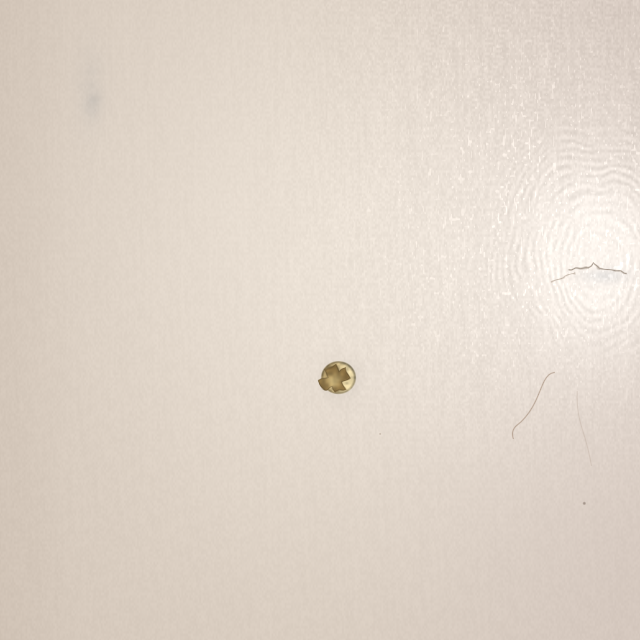
Reproduce this texture procedurally as a WebGL 1 fragment shader.

```glsl
precision highp float;
// A cream painted board under a lamp: soft light falls off from a hot spot on
// a knot, with vertical grain and rings in the paint. A brass cross-slot screw,
// a crack, fine hairs and specks are drawn with distance functions.
uniform vec2 u_resolution;

#define KNOT vec2(0.930, 0.590)
#define SCREW vec2(0.529, 0.410)
#define SCREW_RADIUS 0.0265
#define SHADE vec3(0.798, 0.743, 0.690)
#define LIGHT vec3(0.995, 0.965, 0.922)
#define GRAIN 0.026
#define RING_STRENGTH 0.038
#define RING_FREQUENCY 620.0
#define SPARKLE 0.095
#define HAIR_WIDTH 0.0006

float hash(vec2 p) {
  return fract(sin(dot(p, vec2(127.1, 311.7))) * 43758.5453);
}

float noise(vec2 p) {
  vec2 i = floor(p), f = fract(p);
  f = f * f * (3.0 - 2.0 * f);
  return mix(mix(hash(i), hash(i + vec2(1.0, 0.0)), f.x),
             mix(hash(i + vec2(0.0, 1.0)), hash(i + 1.0), f.x), f.y);
}

// Soft elliptical falloff
float blob(vec2 p, vec2 size) {
  p /= size;
  return exp(-dot(p, p));
}

float segment(vec2 p, vec2 a, vec2 b) {
  vec2 ab = b - a;
  return length(p - a - ab * clamp(dot(p - a, ab) / dot(ab, ab), 0.0, 1.0));
}

// Distance to a cubic curve, sampled as short segments
float curve(vec2 p, vec2 a, vec2 b, vec2 c, vec2 d) {
  float nearest = 1.0;
  vec2 last = a;
  for (int i = 1; i <= 14; i++) {
    float t = float(i) / 14.0, s = 1.0 - t;
    vec2 next = s * s * s * a + 3.0 * s * t * (s * b + t * c) + t * t * t * d;
    nearest = min(nearest, segment(p, last, next));
    last = next;
  }
  return nearest;
}

float box(vec2 p, vec2 halfSize) {
  vec2 q = abs(p) - halfSize;
  return length(max(q, 0.0)) + min(max(q.x, q.y), 0.0);
}

float fill(float d, float aa) {
  return 1.0 - smoothstep(-aa, aa, d);
}

vec3 board(vec2 p) {
  vec2 k = p - KNOT;
  float level = 0.13 + 0.46 * blob(p - vec2(0.52, 0.60), vec2(0.46, 0.56));
  level += 0.32 * blob(k, vec2(0.31, 0.27));
  level += 0.48 * blob(k - vec2(0.005, 0.010), vec2(0.100, 0.130));
  level -= 0.08 * smoothstep(0.14, 0.0, p.x);
  vec3 col = mix(SHADE, LIGHT, clamp(level, 0.0, 1.0));
  col += vec3(-0.002, -0.003, 0.010) * smoothstep(0.45, 1.0, p.x);

  // Vertical brush grain and fine tooth
  float streak = noise(p * vec2(143.0, 14.0) + noise(p * 9.0)) + noise(p * vec2(310.0, 60.0)) - 1.0;
  float tooth = noise(p * vec2(390.0, 250.0)) - 0.5;
  float relief = smoothstep(0.30, 0.80, p.x) * smoothstep(0.15, 0.55, p.y);
  col += GRAIN * (streak * (0.24 + 0.4 * relief) + tooth * (0.85 + 1.2 * relief));

  // Broken growth rings around the knot
  float wobble = noise(p * 14.0) * 0.024 + noise(p * 48.0) * 0.006;
  float r = length(k * vec2(1.0, 0.72)) + wobble;
  float broken = smoothstep(0.20, 0.80, noise(p * 60.0 + 3.0));
  float ring = sin(r * RING_FREQUENCY) * (0.10 + 0.90 * broken);
  float reach = smoothstep(0.035, 0.08, r) * smoothstep(0.25, 0.10, r);
  col += RING_STRENGTH * ring * reach * smoothstep(-0.20, -0.04, k.y);

  // Small glints on raised paint
  vec2 g = p * vec2(330.0, 170.0) + wobble * 60.0;
  float glint = smoothstep(0.70, 0.95, noise(g)) * (0.3 + 0.7 * noise(p * 40.0));
  col += SPARKLE * glint * relief * (0.25 + blob(k + vec2(0.08, -0.08), vec2(0.28, 0.27)));
  return col;
}

// Brass head with a worn, tilted cross recess
vec3 screw(vec3 col, vec2 p, float aa) {
  vec2 q = p - SCREW;
  col *= 1.0 - 0.05 * blob(q - vec2(0.003, -0.004), vec2(0.031));
  float disc = length(q * vec2(0.98, 1.04)) - SCREW_RADIUS;
  vec3 brass = mix(vec3(0.72, 0.63, 0.44), vec3(0.90, 0.83, 0.65),
                   smoothstep(-0.025, 0.022, q.x - 0.1 * q.y));
  brass *= 0.84 + 0.28 * noise(q * 230.0);
  float upperRight = smoothstep(0.010, 0.030, q.x + 0.6 * q.y);
  brass *= 1.0 - (0.24 + 0.14 * upperRight) * smoothstep(-0.005, -0.001, disc);
  col = mix(col, brass, fill(disc, aa));
  vec2 c = q + vec2(0.005, 0.002);
  c = vec2(0.90 * c.x + 0.44 * c.y, -0.44 * c.x + 0.90 * c.y);
  c += 0.006 * (vec2(noise(q * 110.0), noise(q * 110.0 + 7.0)) - 0.5);
  float slot = min(box(c + vec2(0.002, 0.0), vec2(0.0225, 0.0075)),
                   box(c, vec2(0.0085, 0.019))) - 0.001;
  // Pale worn centre, darker arm ends
  float worn = blob(c + vec2(0.005, 0.001), vec2(0.012));
  vec3 recess = mix(vec3(0.52, 0.42, 0.25), vec3(0.76, 0.67, 0.46), worn);
  recess *= 0.88 + 0.24 * noise(q * 170.0 + 4.0);
  recess *= 1.0 - 0.20 * smoothstep(-0.003, 0.0, slot);
  return mix(col, recess, fill(slot, aa));
}

// Crack in the knot, with its flaked shadow
vec3 crack(vec3 col, vec2 p, float aa) {
  vec2 w = p + 0.004 * (vec2(noise(p * 130.0), noise(p * 130.0 + 9.0)) - 0.5);
  float left = segment(w, vec2(0.862, 0.559), vec2(0.898, 0.573));
  float d = min(segment(w, vec2(0.889, 0.579), vec2(0.919, 0.581)),
                segment(w, vec2(0.919, 0.581), vec2(0.927, 0.588)));
  d = min(d, segment(w, vec2(0.927, 0.588), vec2(0.937, 0.579)));
  d = min(d, segment(w, vec2(0.937, 0.579), vec2(0.977, 0.574)));
  col -= vec3(0.08, 0.065, 0.05) * blob(p - vec2(0.945, 0.569), vec2(0.035, 0.011));
  col = mix(col, vec3(0.62, 0.55, 0.48), 0.6 * fill(left - 0.0008, aa));
  return mix(col, vec3(0.52, 0.46, 0.40), 0.75 * fill(d - 0.0009, aa));
}

void main() {
  vec2 p = gl_FragCoord.xy / u_resolution;
  float aa = 1.0 / min(u_resolution.x, u_resolution.y);
  vec3 col = board(p);

  // Grey smudge, upper left
  float smudge = 0.6 * blob(p - vec2(0.145, 0.838), vec2(0.012, 0.016))
               + 0.5 * blob(p - vec2(0.142, 0.860), vec2(0.020, 0.060));
  col -= vec3(0.056, 0.044, 0.032) * smudge * (0.6 + 0.8 * noise(p * 90.0));

  col = crack(col, p, aa);

  // Two stray hairs, the first with a hooked end
  float hair = curve(p, vec2(0.866, 0.418), vec2(0.842, 0.415),
                     vec2(0.848, 0.366), vec2(0.806, 0.334));
  hair = min(hair, curve(p, vec2(0.806, 0.334), vec2(0.802, 0.330),
                         vec2(0.799, 0.323), vec2(0.802, 0.315)));
  float faint = curve(p, vec2(0.902, 0.388), vec2(0.900, 0.340),
                      vec2(0.914, 0.330), vec2(0.924, 0.273));
  col = mix(col, vec3(0.60, 0.50, 0.42), 0.70 * fill(hair - HAIR_WIDTH, aa));
  col = mix(col, vec3(0.68, 0.60, 0.54), 0.35 * fill(faint - HAIR_WIDTH, aa));

  // Specks of dirt
  col = mix(col, vec3(0.55, 0.49, 0.45), 0.7 * fill(length(p - vec2(0.913, 0.2135)) - 0.002, aa));
  col = mix(col, vec3(0.62, 0.55, 0.48), 0.6 * fill(length(p - vec2(0.594, 0.322)) - 0.001, aa));

  col = screw(col, p, aa);
  gl_FragColor = vec4(clamp(col, 0.0, 1.0), 1.0);
}
```
